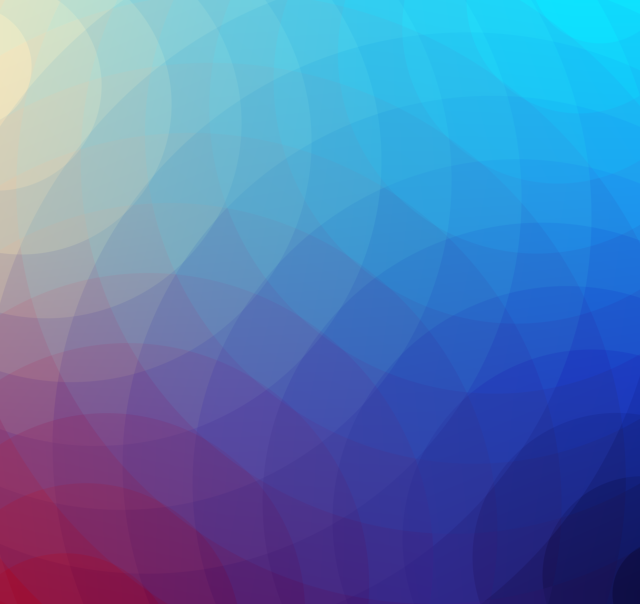
This background is drawn by a WebGL 1 fragment shader. Its source:

```glsl
precision highp float;

uniform vec2 u_resolution;

const float ASPECT = 1.0608;

// Number of discs covering p in a family that drifts as it grows
float discCount(vec2 p, vec2 center, vec2 drift, float radius, float growth, float discs) {
  float soft = 0.8 / u_resolution.y;
  float count = 0.0;
  for (int i = 0; i < 11; i++) {
    float n = float(i);
    float edge = length(p - center - drift * n) - radius - growth * n;
    count += (1.0 - smoothstep(-soft, soft, edge)) * step(n, discs - 0.5);
  }
  return count;
}

// Four evenly spaced colour stops
vec3 ramp(vec3 a, vec3 b, vec3 c, vec3 d, float t) {
  t = clamp(t, 0.0, 1.0) * 3.0;
  vec3 color = mix(a, b, min(t, 1.0));
  color = mix(color, c, clamp(t - 1.0, 0.0, 1.0));
  return mix(color, d, clamp(t - 2.0, 0.0, 1.0));
}

// Cream, cyan, crimson and navy corners
vec3 palette(vec2 q) {
  vec3 bottom = ramp(vec3(0.62, 0.04, 0.18), vec3(0.33, 0.08, 0.39),
                     vec3(0.20, 0.13, 0.52), vec3(0.05, 0.05, 0.26), q.x);
  vec3 lower = ramp(vec3(0.58, 0.25, 0.45), vec3(0.36, 0.30, 0.64),
                    vec3(0.18, 0.29, 0.70), vec3(0.10, 0.22, 0.76), q.x);
  vec3 upper = ramp(vec3(0.80, 0.74, 0.67), vec3(0.42, 0.66, 0.77),
                    vec3(0.20, 0.62, 0.85), vec3(0.11, 0.60, 0.94), q.x);
  vec3 top = ramp(vec3(0.96, 0.92, 0.76), vec3(0.52, 0.84, 0.87),
                  vec3(0.20, 0.84, 0.96), vec3(0.05, 0.90, 1.00), q.x);
  return ramp(bottom, lower, upper, top, q.y);
}

void main() {
  vec2 uv = gl_FragCoord.xy / u_resolution;
  vec2 p = uv * vec2(ASPECT, 1.0);

  // One family of discs spreading from each corner
  float topLeft = discCount(p, vec2(-0.047, 0.8895), vec2(0.0414, -0.0311), 0.0994, 0.0746, 10.0);
  float bottomLeft = discCount(p, vec2(0.108, -0.101), vec2(0.0345, 0.0442), 0.185, 0.0718, 10.0);
  float bottomRight = discCount(p, vec2(1.105, 0.0166), vec2(-0.0414, 0.0304), 0.0898, 0.0746, 11.0);
  float topRight = discCount(p, vec2(0.9945, 1.0428), vec2(-0.0348, -0.0442), 0.1146, 0.0718, 11.0);

  // Overlaps pull the colour lookup towards their corners
  vec2 stepped = vec2(0.47, 0.51) + 0.047 * vec2(
    bottomRight + topRight - topLeft - bottomLeft,
    topLeft + topRight - bottomLeft - bottomRight);

  gl_FragColor = vec4(palette(mix(uv, stepped, 0.75)), 1.0);
}
```
